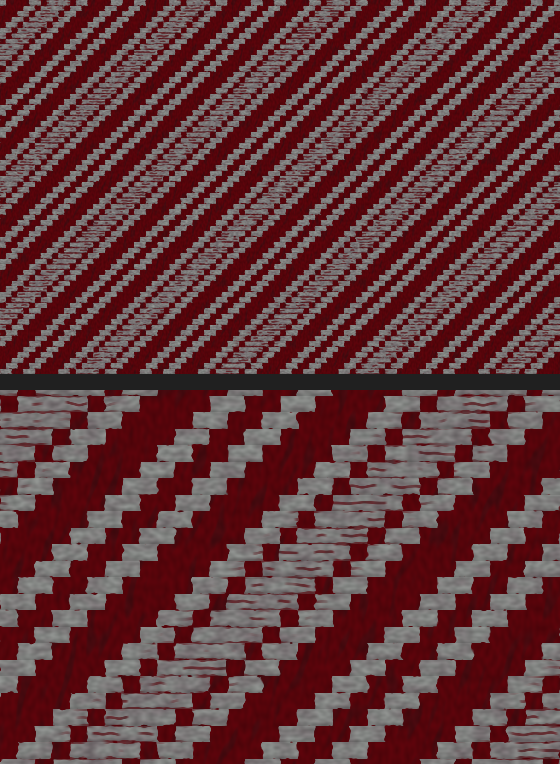
Top, the full canvas; bottom, a detail of the centre.
A WebGL 2 fragment shader for this pattern:

```glsl
#version 300 es
precision highp float;
// Diagonal twill cloth: grey weft floats step one column per row over a dark red
// ground. Each 24-thread repeat holds two thin stripes and one broad brick-like band;
// gradient noise frays the float edges and mottles the yarn.

uniform vec2 u_resolution;
out vec4 fragColor;

const vec2 THREADS = vec2(96.0, 68.0);  // columns and rows on the canvas
const float REPEAT = 24.0;              // columns per diagonal repeat

const vec3 RED = vec3(0.335, 0.015, 0.04);
const vec3 DARK_RED = vec3(0.27, 0.035, 0.055);
const vec3 COOL_GREY = vec3(0.52, 0.53, 0.52);
const vec3 WARM_GREY = vec3(0.45, 0.42, 0.43);

// Stripe centre and half width, in columns
const vec2 STRIPES[5] = vec2[5](
    vec2(1.0, 1.0), vec2(5.0, 1.0),
    vec2(11.0, 1.0), vec2(15.0, 2.0), vec2(19.0, 1.0));

float hash(vec2 p) {
    vec3 q = fract(p.xyx * vec3(0.1031, 0.103, 0.0973));
    q += dot(q, q.yzx + 33.33);
    return fract((q.x + q.y) * q.z);
}

vec2 gradient(vec2 cell) {
    float angle = 6.2832 * hash(cell);
    return vec2(cos(angle), sin(angle));
}

// Gradient noise, roughly -0.7 to 0.7
float noise(vec2 p) {
    vec2 i = floor(p), f = fract(p);
    vec2 w = f * f * f * (f * (f * 6.0 - 15.0) + 10.0);
    vec2 e = vec2(1.0, 0.0);
    float low = mix(dot(gradient(i), f),
                    dot(gradient(i + e.xy), f - e.xy), w.x);
    float high = mix(dot(gradient(i + e.yx), f - e.yx),
                     dot(gradient(i + e.xx), f - e.xx), w.x);
    return mix(low, high, w.y);
}

float boxDistance(vec2 p, vec2 halfSize) {
    vec2 d = abs(p) - halfSize;
    return length(max(d, 0.0)) + min(max(d.x, d.y), 0.0);
}

// Signed offset from a centre, wrapped over the repeat
float wrapOffset(float x, float centre) {
    return mod(x - centre + 0.5 * REPEAT, REPEAT) - 0.5 * REPEAT;
}

// Distance to the nearest float in this row
float floatDistance(float column, float height, float fray) {
    float nearest = REPEAT;
    for (int i = 0; i < 5; i++) {
        vec2 p = vec2(wrapOffset(column, STRIPES[i].x), height);
        nearest = min(nearest, boxDistance(p, vec2(STRIPES[i].y, 0.53)));
    }
    return nearest + fray;
}

// Ragged red slits between and within the rows of the broad band
float slitMask(vec2 p, float height, float aa) {
    float row = floor(p.y);
    float seamY = abs(0.5 - abs(height)) + 0.12 * noise(p * 2.1);
    float splitY = abs(height + 0.18 * noise(p * vec2(1.3, 0.4)));
    float seamOn = smoothstep(-0.2, 0.1, noise(vec2(p.x * 0.6, row * 3.7)));
    float splitOn = smoothstep(0.02, 0.2, noise(vec2(p.x * 0.7 + 40.0, row * 5.3)));
    float seam = seamOn * (1.0 - smoothstep(0.06, 0.06 + aa, seamY));
    float split = splitOn * (1.0 - smoothstep(0.05, 0.05 + aa, splitY));
    return max(seam, split);
}

vec3 groundColor(vec2 p) {
    float streak = noise(vec2(p.x * 1.8 - p.y * 0.5, p.y * 0.45));
    float grain = noise(p * vec2(3.1, 1.7));
    vec3 color = mix(RED, DARK_RED, smoothstep(0.05, 0.4, streak));
    return color * (1.0 + 0.2 * grain);
}

vec3 yarnColor(vec2 p, float warmth) {
    float mottle = noise(p * vec2(0.9, 1.6) + 17.0);
    float fibre = noise(p * vec2(2.3, 3.7) + 71.0);
    float blend = clamp(warmth + 1.1 * mottle, 0.0, 1.0);
    return mix(COOL_GREY, WARM_GREY, blend) * (1.0 + 0.2 * fibre);
}

void main() {
    vec2 p = gl_FragCoord.xy / u_resolution * THREADS;
    float row = floor(p.y);
    float height = fract(p.y) - 0.5;
    float column = p.x - row;
    float aa = max(THREADS.x / u_resolution.x, THREADS.y / u_resolution.y);

    // Frayed floats, with extra splits inside the broad band
    float fray = 0.16 * noise(p * 1.7) + 0.1 * noise(p * 3.3 + 9.0);
    float d = floatDistance(column, height, fray);
    float yarn = 1.0 - smoothstep(-0.5 * aa, 0.5 * aa, d);
    float band = 1.0 - smoothstep(2.6, 4.2, abs(wrapOffset(column, 15.0)));
    yarn *= 1.0 - 0.65 * band * slitMask(p, height, aa);

    // Shade the lower lip of each float
    float lip = 1.0 - 0.12 * smoothstep(0.2, 0.5, -height);
    vec3 grey = yarnColor(p, 0.3 + 0.25 * band) * lip;
    fragColor = vec4(mix(groundColor(p), grey, yarn), 1.0);
}
```
